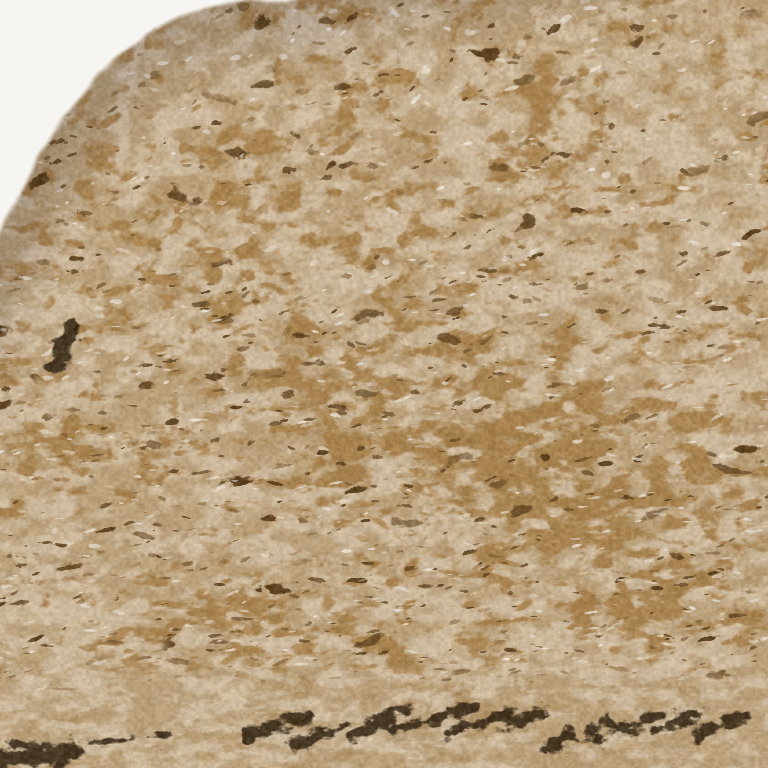
Write a Shadertoy shader that draws this texture.

```glsl
// Weathered sandy stone: a rounded boulder against a white backdrop.
// Layered noise gives the mineral tones, jittered cells scatter the dark
// flecks and glints, and a row of eroded streaks stains the foot.
#define TAN vec3(0.725, 0.625, 0.475)
#define PALE vec3(0.805, 0.730, 0.620)
#define OCHRE vec3(0.640, 0.485, 0.275)
#define BROWN vec3(0.370, 0.265, 0.130)
#define SOOT vec3(0.210, 0.155, 0.085)
#define BACKDROP vec3(0.965, 0.960, 0.945)
#define MINERAL_SCALE 34.0
#define RUST_AMOUNT 0.85
#define GRAIN 0.085

float hash(vec2 p) {
    vec3 h = fract(vec3(p.xyx) * 0.1031);
    h += dot(h, h.yzx + 33.33);
    return fract((h.x + h.y) * h.z);
}

float noise(vec2 p) {
    vec2 i = floor(p), f = fract(p);
    f = f * f * (3.0 - 2.0 * f);
    return mix(mix(hash(i), hash(i + vec2(1, 0)), f.x),
               mix(hash(i + vec2(0, 1)), hash(i + vec2(1, 1)), f.x), f.y);
}

float fbm(vec2 p) {
    float sum = 0.0, amp = 0.533;
    for (int i = 0; i < 4; i++) {
        sum += amp * noise(p);
        p = mat2(1.6, 1.2, -1.2, 1.6) * p + 17.3;
        amp *= 0.5;
    }
    return sum;
}

// Ragged ellipses, one per chosen cell, each with its own strength
float flecks(vec2 p, float chance, float ragged, float seed) {
    vec2 cell = floor(p);
    float mask = 0.0;
    float rough = (fbm(p * 3.5 + seed) - 0.5) * ragged;
    for (int y = -1; y <= 1; y++)
    for (int x = -1; x <= 1; x++) {
        vec2 id = cell + vec2(x, y);
        vec2 key = id + seed;
        if (hash(key + 3.7) > chance) continue;
        vec2 d = p - id - vec2(hash(key + 11.1), hash(key + 23.9));
        float angle = 0.25 + 1.4 * (hash(key + 31.3) - 0.5);
        float c = cos(angle), s = sin(angle);
        d = vec2(c * d.x + s * d.y, c * d.y - s * d.x);
        float radius = mix(0.13, 0.34, pow(hash(key + 47.2), 1.6));
        float dist = length(d * vec2(0.75, 1.45)) / radius + rough;
        float strength = mix(0.45, 1.0, hash(key + 59.4));
        mask = max(mask, strength * (1.0 - smoothstep(0.6, 1.2, dist)));
    }
    return mask;
}

float segment(vec2 p, vec2 a, vec2 b) {
    vec2 ab = b - a;
    return length(p - a - ab * clamp(dot(p - a, ab) / dot(ab, ab), 0.0, 1.0));
}

// Oblique stains along the foot, a bar in the corner, a chip on the left
float stains(vec2 uv) {
    float rough = (fbm(uv * vec2(65.0, 90.0)) - 0.5) * 0.030;
    float dist = 1.0;
    for (int i = 0; i < 10; i++) {
        float k = float(i);
        vec2 a = vec2(0.32 + 0.066 * k, 0.025 + 0.030 * hash(vec2(k, 4.0)));
        vec2 b = a + vec2(0.05 + 0.05 * hash(vec2(k, 9.0)), 0.028);
        dist = min(dist, segment(uv, a, b) - 0.006);
    }
    dist = min(dist, segment(uv, vec2(0.10, 0.033), vec2(0.22, 0.041)) - 0.001);
    dist = min(dist, segment(uv, vec2(0.0, 0.014), vec2(0.09, 0.020)) - 0.015);
    dist = min(dist, segment(uv, vec2(0.072, 0.525), vec2(0.094, 0.575)) - 0.009);
    return 1.0 - smoothstep(-0.003, 0.004, dist + rough);
}

void mainImage(out vec4 fragColor, in vec2 fragCoord) {
    vec2 uv = fragCoord / iResolution.xy;

    // Surface coordinates: features flatten towards the foot
    vec2 q = vec2(uv.x - 0.15 * uv.y, 2.2 * uv.y - 0.5 * uv.y * uv.y);
    q += 0.014 * (vec2(noise(q * 28.0), noise(q * 28.0 + 50.0)) - 0.5);
    float foot = smoothstep(0.16, 0.08, uv.y);
    float belt = exp(-pow((uv.y - 0.45) / 0.3, 2.0));

    // Pale quartz and tan matrix
    float tone = fbm(q * MINERAL_SCALE) + 0.25 * (fbm(q * 6.0) - 0.5);
    vec3 col = mix(TAN, PALE, smoothstep(0.34, 0.66, tone - 0.05 * foot));

    // Rust gathers in patches, strongest across the middle
    float region = 0.55 * (fbm(q * 5.0 + 8.0) - 0.5) + 0.06 * belt;
    float rust = smoothstep(0.54, 0.76, fbm(q * 40.0 + 71.0) + region);
    col = mix(col, OCHRE, RUST_AMOUNT * rust * (1.0 - 0.6 * foot));

    // Dark flecks in two sizes, then bright glints
    float dark = max(flecks(q * 21.0, 0.22, 2.2, 5.0),
                     0.75 * flecks(q * 46.0, 0.24, 2.0, 83.0));
    dark *= (1.0 - 0.75 * foot) * smoothstep(0.28, 0.55, fbm(q * 7.0 + 31.0) + 0.1);
    col = mix(col, mix(OCHRE, BROWN, smoothstep(0.1, 0.6, dark)), min(1.0, dark * 1.2));
    float glint = flecks(q * 48.0 + 9.0, 0.14, 1.2, 140.0) * (1.0 - 0.7 * foot);
    col = mix(col, BACKDROP, 0.65 * glint);
    col = mix(col, SOOT, 0.88 * stains(uv));

    // Fine grain
    col += GRAIN * (noise(uv * 210.0) - 0.5) + 0.6 * GRAIN * (noise(uv * 390.0) - 0.5);

    // Rounded shoulder, greyer near the rim, cut against the backdrop
    float t = clamp(1.0 - uv.x / 0.37, 0.0, 1.0);
    float slope = 2.1 * pow(t, 1.6);
    float rim = (0.70 + 0.30 * (1.0 - pow(t, 2.6)) - uv.y) / sqrt(1.0 + slope * slope);
    rim += 0.006 * (noise(uv * 40.0) - 0.5) + 0.2 * max(uv.x - 0.37, 0.0);
    col *= mix(vec3(0.87, 0.87, 0.90), vec3(1.0), smoothstep(0.0, 0.13, rim));
    col = mix(BACKDROP, col, smoothstep(-0.004, 0.005, rim));

    fragColor = vec4(clamp(col, 0.0, 1.0), 1.0);
}
```
